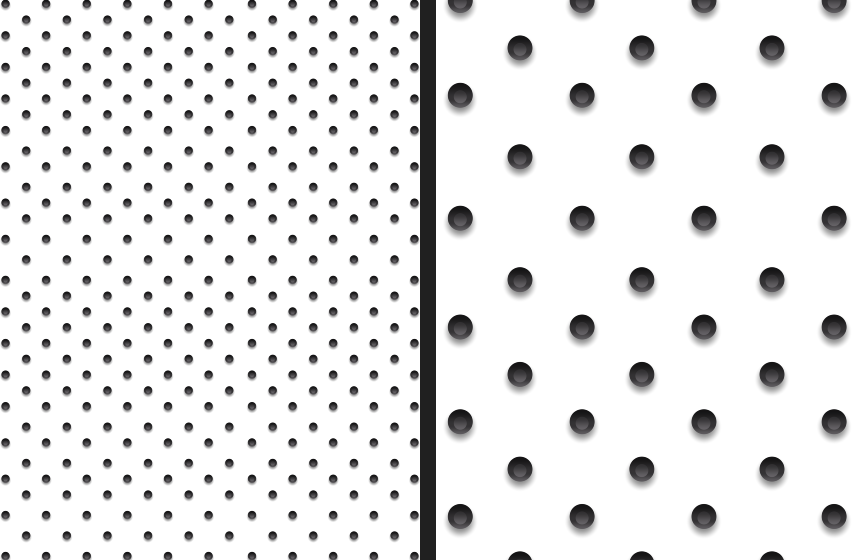
Left, the full canvas; right, a detail of the centre.
A Shadertoy shader for this pattern:

```glsl
// Staggered rows of small dark studs with soft shadows on white, with uneven row gaps.
#define CANVAS_HEIGHT 768.0
#define FIRST_ROW 5.2
#define ROW_STEP 21.65
#define ROW_EXTRA 6.45
#define COLUMN_STEP 55.7
#define COLUMN_SEAM 3.8
#define EVEN_START 7.6
#define ODD_START 36.0
#define STUD_RADIUS 5.7
#define SHADOW_DROP 2.2
#define SHADOW_BLUR 2.6
#define ROW_COUNT 33

// Height of a row below the top edge; five gaps in every sixteen are wider.
float rowHeight(int row) {
    int m = row % 16;
    int wideGaps = 5 * (row / 16) + int(m > 8) + int(m > 10) + int(m > 13) + int(m > 14);
    return FIRST_ROW + ROW_STEP * float(row) + ROW_EXTRA * float(wideGaps);
}

// Signed distance along x to the nearest stud; the right part is shifted by a seam.
float columnOffset(float x, int row) {
    x -= row % 2 == 0 ? EVEN_START : ODD_START;
    float seamX = 5.5 * COLUMN_STEP + 0.5 * COLUMN_SEAM;
    x -= COLUMN_SEAM * step(seamX, x);
    return x - COLUMN_STEP * floor(x / COLUMN_STEP + 0.5);
}

float discMask(vec2 p, float radius, float softness) {
    return 1.0 - smoothstep(-softness, softness, length(p) - radius);
}

// Paints one stud centred at the origin, with y pointing down.
vec3 paintStud(vec3 ground, vec2 p, float edge) {
    float fall = p.y / STUD_RADIUS;

    // Shadow
    float shadow = discMask(p - vec2(0.0, SHADOW_DROP), STUD_RADIUS, SHADOW_BLUR);
    vec3 color = mix(ground, vec3(0.42), 0.75 * shadow);

    // Body, black at the top and grey towards the lower rim
    float tone = mix(0.08, 0.20, smoothstep(-0.9, 0.2, fall));
    tone = mix(tone, 0.36, smoothstep(0.3, 1.0, fall));

    // Raised inner disc
    vec2 q = p - vec2(0.0, 0.12 * STUD_RADIUS);
    float innerTone = mix(0.19, 0.39, smoothstep(-0.4, 0.65, fall));
    tone = mix(tone, innerTone, discMask(q, 0.52 * STUD_RADIUS, 0.6 * edge));

    vec3 metal = tone * vec3(1.01, 0.98, 1.02);
    return mix(color, metal, discMask(p, STUD_RADIUS, 0.6 * edge));
}

void mainImage(out vec4 fragColor, in vec2 fragCoord) {
    float unitsPerPixel = CANVAS_HEIGHT / iResolution.y;
    vec2 p = fragCoord * unitsPerPixel;
    p.y = CANVAS_HEIGHT - p.y;

    vec3 color = vec3(1.0);
    for (int row = 0; row < ROW_COUNT; row++) {
        vec2 local = vec2(columnOffset(p.x, row), p.y - rowHeight(row));
        if (abs(local.y) < 2.5 * STUD_RADIUS) {
            color = paintStud(color, local, unitsPerPixel);
        }
    }
    fragColor = vec4(color, 1.0);
}
```
